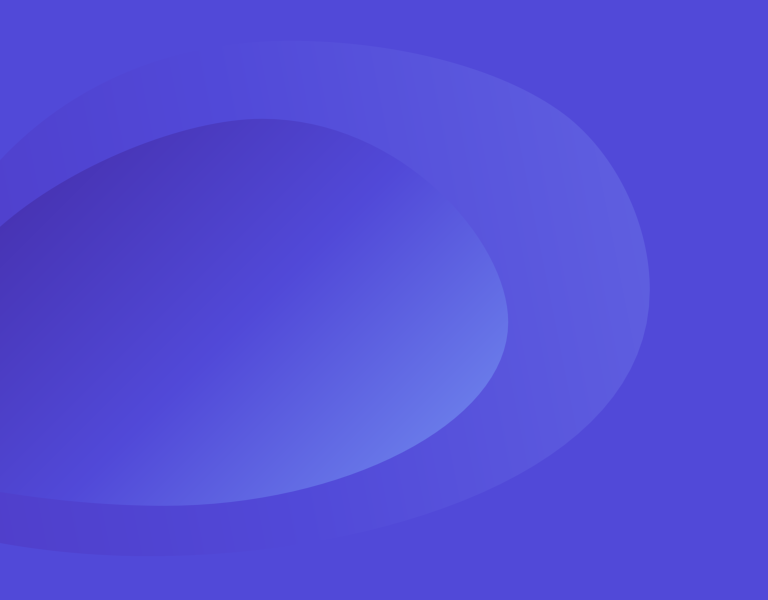
Give the GLSL for this background, as a WebGL 1 fragment shader.

```glsl
precision highp float;

uniform vec2 u_resolution;

const float ASPECT = 1.28;
const float CURVE_STEPS = 32.0;
const float EDGE_SOFTNESS = 0.75;

const vec3 BACKGROUND = vec3(0.318, 0.286, 0.847);
const vec3 OUTER_DARK = vec3(0.312, 0.248, 0.798);
const vec3 OUTER_LIGHT = vec3(0.370, 0.368, 0.876);
const vec3 INNER_DARK = vec3(0.278, 0.200, 0.700);
const vec3 INNER_LIGHT = vec3(0.418, 0.488, 0.918);

// Gradient axes, and the dark, middle and light positions along them
const vec2 OUTER_AXIS = vec2(0.981, 0.195);
const vec3 OUTER_STOPS = vec3(0.03, 0.525, 1.16);
const vec2 INNER_AXIS = vec2(0.707, -0.707);
const vec3 INNER_STOPS = vec3(-0.457, -0.04, 0.343);

vec2 bezier(vec2 a, vec2 b, vec2 c, vec2 d, float t) {
  float u = 1.0 - t;
  return u * u * u * a + 3.0 * u * u * t * b + 3.0 * u * t * t * c + t * t * t * d;
}

// Adds one curve to an outline: x holds squared distance, y the inside sign
void addCurve(inout vec2 field, vec2 p, vec2 a, vec2 b, vec2 c, vec2 d) {
  vec2 start = a;
  for (float i = 1.0; i <= CURVE_STEPS; i += 1.0) {
    vec2 end = bezier(a, b, c, d, i / CURVE_STEPS);
    vec2 edge = end - start;
    vec2 w = p - start;
    vec2 gap = w - edge * clamp(dot(w, edge) / dot(edge, edge), 0.0, 1.0);
    field.x = min(field.x, dot(gap, gap));
    bvec3 crossing = bvec3(p.y >= start.y, p.y < end.y, edge.x * w.y > edge.y * w.x);
    if (all(crossing) || !any(crossing)) field.y = -field.y;
    start = end;
  }
}

float outerBlob(vec2 p) {
  vec2 left = vec2(0.0, 0.733);
  vec2 top = vec2(0.483, 0.932);
  vec2 shoulder = vec2(0.950, 0.802);
  vec2 right = vec2(1.083, 0.517);
  vec2 bottom = vec2(0.250, 0.073);
  vec2 lowerLeft = vec2(0.0, 0.095);
  vec2 field = vec2(10.0, 1.0);
  addCurve(field, p, left, vec2(0.117, 0.858), vec2(0.283, 0.932), top);
  addCurve(field, p, top, vec2(0.667, 0.932), vec2(0.850, 0.883), shoulder);
  addCurve(field, p, shoulder, vec2(1.033, 0.733), vec2(1.083, 0.620), right);
  addCurve(field, p, right, vec2(1.083, 0.208), vec2(0.617, 0.073), bottom);
  addCurve(field, p, bottom, vec2(0.167, 0.073), vec2(0.083, 0.080), lowerLeft);
  addCurve(field, p, lowerLeft, vec2(-0.2, 0.133), vec2(-0.2, 0.520), left);
  return sqrt(field.x) * field.y;
}

float innerBlob(vec2 p) {
  vec2 left = vec2(0.0, 0.622);
  vec2 top = vec2(0.437, 0.802);
  vec2 right = vec2(0.847, 0.463);
  vec2 bottom = vec2(0.275, 0.157);
  vec2 lowerLeft = vec2(0.0, 0.180);
  vec2 field = vec2(10.0, 1.0);
  addCurve(field, p, left, vec2(0.117, 0.725), vec2(0.308, 0.802), top);
  addCurve(field, p, top, vec2(0.667, 0.802), vec2(0.847, 0.600), right);
  addCurve(field, p, right, vec2(0.847, 0.292), vec2(0.567, 0.157), bottom);
  addCurve(field, p, bottom, vec2(0.175, 0.157), vec2(0.083, 0.167), lowerLeft);
  addCurve(field, p, lowerLeft, vec2(-0.167, 0.200), vec2(-0.167, 0.473), left);
  return sqrt(field.x) * field.y;
}

// Blends dark to background to light along one axis
vec3 gradient(float s, vec3 stops, vec3 dark, vec3 light) {
  float rise = clamp((s - stops.x) / (stops.y - stops.x), 0.0, 1.0);
  float glow = clamp((s - stops.y) / (stops.z - stops.y), 0.0, 1.0);
  return mix(mix(dark, BACKGROUND, rise), light, glow);
}

float coverage(float dist) {
  float blur = EDGE_SOFTNESS / u_resolution.y;
  return 1.0 - smoothstep(-blur, blur, dist);
}

void main() {
  vec2 p = gl_FragCoord.xy / u_resolution * vec2(ASPECT, 1.0);

  vec3 outerColor = gradient(dot(p, OUTER_AXIS), OUTER_STOPS, OUTER_DARK, OUTER_LIGHT);
  vec3 innerColor = gradient(dot(p, INNER_AXIS), INNER_STOPS, INNER_DARK, INNER_LIGHT);

  vec3 color = mix(BACKGROUND, outerColor, coverage(outerBlob(p)));
  color = mix(color, innerColor, coverage(innerBlob(p)));
  gl_FragColor = vec4(color, 1.0);
}
```
